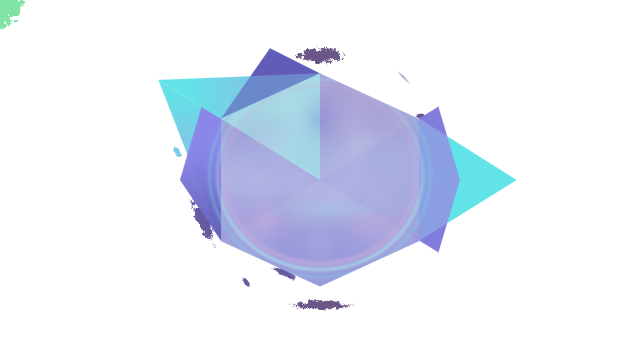
Reproduce this background procedurally as a WebGL 2 fragment shader.

```glsl
#version 300 es
precision highp float;

uniform vec2 u_resolution;
out vec4 fragColor;

const vec3 CYAN = vec3(0.38, 0.89, 0.91);
const vec3 SKY = vec3(0.48, 0.80, 0.90);
const vec3 VIOLET = vec3(0.49, 0.47, 0.86);
const vec3 INDIGO = vec3(0.38, 0.36, 0.72);
const vec3 PLUM = vec3(0.42, 0.34, 0.53);
const vec3 PINK = vec3(0.79, 0.68, 0.86);
const vec3 MINT = vec3(0.66, 0.89, 0.91);
const vec3 GREEN = vec3(0.50, 0.89, 0.64);

float hash(vec2 p) {
  return fract(sin(dot(p, vec2(127.1, 311.7))) * 43758.5453);
}

float noise(vec2 p) {
  vec2 i = floor(p), f = fract(p);
  f = f * f * (3.0 - 2.0 * f);
  return mix(mix(hash(i), hash(i + vec2(1, 0)), f.x),
             mix(hash(i + vec2(0, 1)), hash(i + vec2(1, 1)), f.x), f.y);
}

// Signed distance to a line, negative on its left side
float edge(vec2 p, vec2 a, vec2 b) {
  vec2 e = normalize(b - a);
  return dot(p - a, vec2(e.y, -e.x));
}

float triangle(vec2 p, vec2 a, vec2 b, vec2 c) {
  return max(edge(p, a, b), max(edge(p, b, c), edge(p, c, a)));
}

float quad(vec2 p, vec2 a, vec2 b, vec2 c, vec2 d) {
  return max(max(edge(p, a, b), edge(p, b, c)), max(edge(p, c, d), edge(p, d, a)));
}

float hexagon(vec2 p) {
  p = abs(p);
  return max(p.x - 0.275, edge(p, vec2(0.275, 0.170), vec2(0.0, 0.296)));
}

float cover(float d, float px) {
  return 1.0 - smoothstep(-0.5 * px, 0.5 * px, d);
}

float glow(vec2 p, vec2 center, vec2 size) {
  vec2 q = (p - center) / size;
  return exp(-dot(q, q));
}

// Ragged ellipse broken up by blocky noise
float fleck(vec2 p, vec2 center, vec2 size, float tilt, float px) {
  vec2 q = p - center;
  q = vec2(q.x * cos(tilt) + q.y * sin(tilt), q.y * cos(tilt) - q.x * sin(tilt)) / size;
  vec2 cell = floor(p * 300.0);
  float ragged = 0.65 * noise(cell * 0.35) + 0.35 * hash(cell);
  return cover((length(q) - 0.45 - 0.9 * ragged) * min(size.x, size.y), px);
}

// Thin iridescent band along an ellipse
float ring(vec2 p, float radius, float width) {
  float d = (length((p - vec2(0.0, 0.015)) * vec2(1.0, 1.08)) - radius) / width;
  return exp(-d * d);
}

// Milky, slowly shifting colours inside the hexagon
vec3 haze(vec2 p, float cyanFacet) {
  float drift = noise(p * 9.0 + 4.0) * 0.6 + noise(p * 19.0) * 0.4;
  vec3 c = mix(vec3(0.60, 0.60, 0.86), vec3(0.68, 0.70, 0.88), smoothstep(-0.25, 0.05, p.y));
  c = mix(c, vec3(0.66, 0.64, 0.84), smoothstep(0.05, 0.2, p.y));
  c = mix(c, vec3(0.74, 0.74, 0.90), 0.75 * glow(p, vec2(0.0, -0.01), vec2(0.28, 0.06)));
  c = mix(c, PINK, 0.55 * glow(vec2(abs(p.x), p.y), vec2(0.15, -0.11), vec2(0.07, 0.045)));
  c = mix(c, vec3(0.66, 0.77, 0.90), 0.6 * glow(p, vec2(0.04, -0.08), vec2(0.14, 0.025)));
  c = mix(c, MINT, cyanFacet * (0.86 - 0.3 * glow(p, vec2(-0.16, 0.11), vec2(0.07, 0.06))));
  c = mix(c, VIOLET, 0.22 * glow(p, vec2(0.0, 0.17), vec2(0.05, 0.05)));
  return c + (drift - 0.5) * vec3(0.07, 0.06, 0.025);
}

void main() {
  vec2 p = (gl_FragCoord.xy - 0.5 * u_resolution) / u_resolution.y;
  float px = 1.5 / u_resolution.y;
  vec2 center = vec2(0.0), tip = vec2(-0.449, 0.278), top = vec2(0.0, 0.296);
  vec2 upperLeft = vec2(-0.275, 0.171), lowerLeft = vec2(-0.275, -0.169);
  vec3 color = vec3(1.0);

  // Scattered flecks
  float plum = fleck(p, vec2(0.0, 0.346), vec2(0.065, 0.020), 0.0, px);
  plum = max(plum, fleck(p, vec2(0.0, -0.348), vec2(0.075, 0.014), 0.0, px));
  plum = max(plum, fleck(p, vec2(0.278, 0.178), vec2(0.013, 0.006), 0.0, px));
  plum = max(plum, 0.5 * fleck(p, vec2(0.232, 0.285), vec2(0.020, 0.003), -0.8, px));
  color = mix(color, PLUM, plum);
  float dusk = fleck(p, vec2(-0.095, -0.260), vec2(0.038, 0.010), -0.4, px);
  dusk = max(dusk, fleck(p, vec2(-0.204, -0.285), vec2(0.013, 0.006), -0.9, px));
  dusk = max(dusk, fleck(p, vec2(-0.325, -0.115), vec2(0.065, 0.016), -1.1, px));
  color = mix(color, mix(PLUM, INDIGO, 0.5), dusk);
  color = mix(color, SKY, fleck(p, vec2(-0.397, 0.079), vec2(0.018, 0.010), -1.1, px));
  color = mix(color, GREEN, fleck(p, vec2(-0.880, 0.480), vec2(0.070, 0.045), 0.9, px));

  // Outer facets
  float facet = cover(triangle(p, tip, center, top), px);
  float crown = cover(triangle(p, vec2(-0.139, 0.366), upperLeft, top), px);
  float leftWing = cover(quad(p, center, vec2(-0.329, 0.204), vec2(-0.389, 0.0), lowerLeft), px);
  float rightWing = cover(quad(p, center, vec2(0.329, -0.201), vec2(0.389, 0.0), vec2(0.329, 0.204)), px);
  float spike = cover(triangle(p, vec2(0.275, -0.169), vec2(0.546, 0.0), vec2(0.275, 0.171)), px);
  color = mix(color, CYAN, spike);
  color = mix(color, mix(VIOLET, vec3(0.55, 0.61, 0.89), spike), rightWing * 0.96);
  color = mix(color, mix(SKY, CYAN, smoothstep(0.1, 0.28, p.y)), cover(triangle(p, tip, lowerLeft, upperLeft), px));
  color = mix(color, mix(INDIGO, VIOLET + 0.05, smoothstep(-0.18, 0.12, p.y)), leftWing * 0.96);
  color = mix(color, mix(CYAN, SKY, smoothstep(-0.4, -0.2, p.x)), facet);
  color = mix(color, INDIGO, crown * mix(1.0, 0.60, facet));

  // Hexagon with faint wings showing through
  float body = cover(hexagon(p), px);
  vec3 inside = mix(haze(p, facet), VIOLET, 0.10 * max(rightWing, leftWing * (1.0 - facet)));
  color = mix(color, inside, body);

  // Iridescent rings over the coloured area
  float shape = max(body, max(leftWing, rightWing));
  float low = smoothstep(0.15, -0.25, p.y);
  color = mix(color, MINT, shape * ring(p, 0.285, 0.007) * (0.25 + 0.35 * low));
  color = mix(color, PINK, shape * ring(p, 0.268, 0.009) * (0.2 + 0.35 * low));
  color = mix(color, SKY, shape * ring(p, 0.307, 0.006) * 0.35);

  fragColor = vec4(color, 1.0);
}
```
